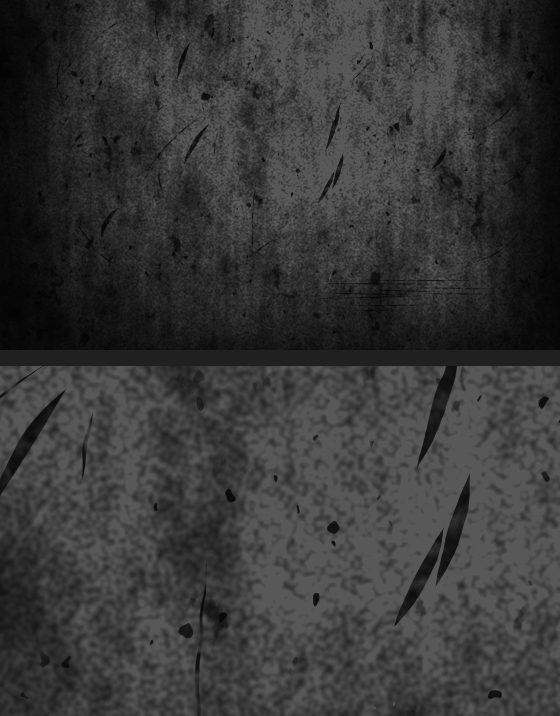
Top: the whole. Bottom: its middle third, enlarged.
Give the GLSL for this texture, as a Shadertoy shader.

```glsl
// Dark, worn concrete wall lit softly from above right of the centre.
// Gradient noise gives mottling, streaks and grain; hashed cells give pits,
// and loops of bent, tapered strokes give gouges, hairlines and scrapes.

const vec2  LIGHT_CENTRE = vec2(0.59, 0.75);   // fraction of the canvas
const vec2  LIGHT_SPREAD = vec2(0.52, 0.75);
const float LIGHT_GAIN = 0.285;
const float SHADOW_TONE = 0.035;
const float PLASTER_TONE = 0.345;              // flat tone of the palest patches
const float MOTTLE = 0.48;
const float ROUGHNESS = 0.25;
const float STREAKS = 0.26;
const float GRAIN = 0.50;
const float GRAIN_SCALE = 150.0;
const float STAIN_DEPTH = 0.50;
const float PIT_DEPTH = 0.78;
const int   GOUGES = 7;
const int   HAIRLINES = 16;
const int   SCRAPES = 9;

vec2 hash2(vec2 p) {
    vec3 q = fract(p.xyx * vec3(0.1031, 0.1030, 0.0973));
    q += dot(q, q.yzx + 33.33);
    return fract((q.xx + q.yz) * q.zy);
}

vec2 gradientAt(vec2 cell) {
    float angle = 6.2832 * hash2(cell + 71.0).x;
    return vec2(cos(angle), sin(angle));
}

float gradientNoise(vec2 p) {
    vec2 i = floor(p), f = fract(p);
    vec2 u = f * f * f * (f * (f * 6.0 - 15.0) + 10.0);
    vec2 e = vec2(0.0, 1.0);
    float low = mix(dot(gradientAt(i), f), dot(gradientAt(i + e.yx), f - e.yx), u.x);
    float high = mix(dot(gradientAt(i + e.xy), f - e.xy), dot(gradientAt(i + 1.0), f - 1.0), u.x);
    return mix(low, high, u.y);
}

float fbm(vec2 p) {
    float sum = 0.0, amp = 1.0;
    for (int i = 0; i < 5; i++) {
        sum += amp * gradientNoise(p);
        p = mat2(1.6, 1.2, -1.2, 1.6) * p + 17.3;
        amp *= 0.56;
    }
    return sum;
}

// Scattered irregular spots, one at most per cell
float spots(vec2 p, float scale, float share, float radius, float px) {
    vec2 g = p * scale;
    g += 0.3 * vec2(gradientNoise(g * 2.3), gradientNoise(g * 2.3 + 40.0));
    float cover = 0.0;
    for (int y = -1; y <= 1; y++)
    for (int x = -1; x <= 1; x++) {
        vec2 cell = floor(g) + vec2(x, y);
        vec2 pick = hash2(cell + scale);
        float r = radius * (0.35 + 0.65 * pick.y * pick.y);
        float d = length((g - cell - hash2(cell + 9.0 + scale)) * vec2(1.0, 0.75)) - r;
        cover = max(cover, step(pick.x, share) * smoothstep(px, -px, d / scale));
    }
    return cover;
}

// Bent stroke, widest at its middle
float stroke(vec2 p, vec2 centre, float angle, float halfLen, float width, float bend, float px) {
    vec2 q = p - centre;
    float c = cos(angle), s = sin(angle);
    q = vec2(c * q.x + s * q.y, c * q.y - s * q.x);
    float t = q.x / halfLen;
    float taper = width * (1.0 - t * t);
    float d = abs(q.y - bend * halfLen * t * t) - taper;
    return step(abs(t), 1.0) * smoothstep(px, -px, d);
}

float scratches(vec2 p, float aspect, float px) {
    float cover = 0.0;
    float wear = smoothstep(-0.25, 0.15, gradientNoise(p * 45.0));
    vec2 wobble = p + 0.004 * gradientNoise(p * 30.0);
    for (int i = 0; i < GOUGES + HAIRLINES; i++) {
        bool gouge = i < GOUGES;
        vec2 a = hash2(vec2(i, 3.0)), b = hash2(vec2(i, 8.0));
        vec2 centre = vec2(aspect * (0.06 + 0.9 * a.x), 0.22 + 0.74 * a.y);
        float angle = gouge ? 0.95 + 0.4 * b.x : 0.6 + 1.9 * b.x;
        float halfLen = gouge ? 0.035 + 0.04 * b.y : 0.03 + 0.09 * b.y;
        float width = gouge ? 0.0065 : 0.0018;
        float mark = stroke(wobble, centre, angle, halfLen, width, 0.5 * (a.x - 0.5), px);
        cover = max(cover, mark * mix(gouge ? 0.75 : 0.25, 0.95, wear));
    }
    for (int i = 0; i < SCRAPES; i++) {
        vec2 a = hash2(vec2(i, 21.0)), b = hash2(vec2(i, 34.0));
        vec2 centre = vec2(aspect * (0.66 + 0.16 * a.x), 0.08 + 0.12 * a.y);
        float mark = stroke(p, centre, 0.06 * (b.x - 0.5), 0.05 + 0.1 * b.y, 0.0017, 0.0, px);
        cover = max(cover, mark * mix(0.3, 0.85, wear));
    }
    return cover;
}

void mainImage(out vec4 fragColor, in vec2 fragCoord) {
    vec2 uv = fragCoord / iResolution.xy;
    vec2 p = fragCoord / iResolution.y;
    float aspect = iResolution.x / iResolution.y, px = 0.8 / iResolution.y;

    // Soft light and darkened borders
    vec2 d = (uv - LIGHT_CENTRE) / LIGHT_SPREAD;
    float side = min(uv.x, 1.0 - uv.x) + 0.02 * gradientNoise(p * 7.0);
    float border = smoothstep(-0.02, 0.17, side) * smoothstep(-0.15, 0.2, uv.y);
    float tone = SHADOW_TONE + LIGHT_GAIN * exp(-dot(d, d)) * border;

    // Mottling, vertical streaks and fine grain
    float cloud = fbm(p * vec2(4.5, 3.2) + 5.0);
    float streak = gradientNoise(vec2(p.x * 24.0, p.y * 2.5)) + gradientNoise(vec2(p.x * 55.0, p.y * 6.0));
    vec2 g = mat2(0.8, 0.6, -0.6, 0.8) * p * GRAIN_SCALE;
    float grain = gradientNoise(g) + 0.6 * gradientNoise(g * 0.53 + 31.0);
    tone *= 1.0 + MOTTLE * cloud + ROUGHNESS * fbm(p * 26.0) + STREAKS * streak;
    tone *= 1.0 + GRAIN * grain;

    // Stains, pits, scratches and a few pale chips
    float stain = smoothstep(0.15, 0.75, fbm(p * vec2(5.0, 3.5) + 60.0));
    float flaking = smoothstep(0.42, 0.75, fbm(p * vec2(21.0, 15.0)) - 0.45 * cloud);
    float pits = max(spots(p, 13.0, 0.16, 0.13, px), spots(p, 38.0, 0.13, 0.2, px));
    float chips = spots(p + 4.0, 30.0, 0.03, 0.09, px);
    tone *= (1.0 - STAIN_DEPTH * stain) * (1.0 - 0.55 * flaking);
    tone *= 1.0 - PIT_DEPTH * pits * smoothstep(-0.3, 0.2, gradientNoise(p * 5.0 + 12.0));
    tone *= 1.0 - 0.85 * scratches(p, aspect, px);
    tone += 0.12 * chips * border;

    fragColor = vec4(vec3(clamp(tone, 0.02, PLASTER_TONE)), 1.0);
}
```
